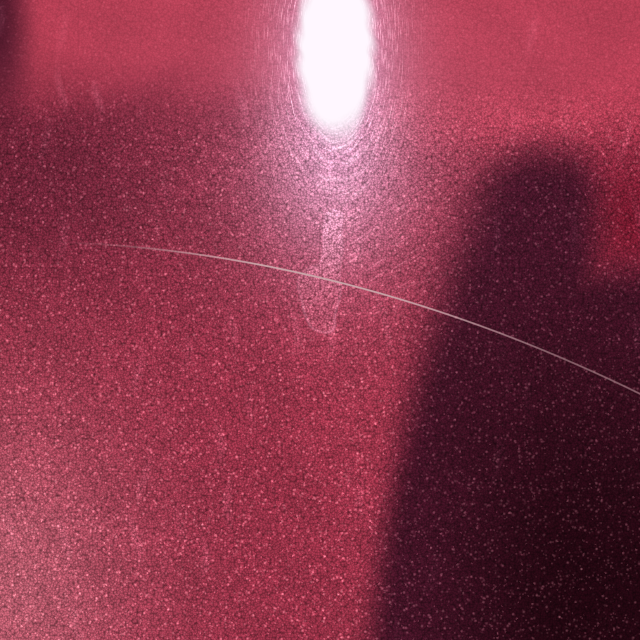
This texture is drawn by a WebGL 2 fragment shader. Its source:

```glsl
#version 300 es
precision highp float;
// Scratched red metallic paint with a bright lamp reflection and a dark soft shadow.

uniform vec2 u_resolution;
out vec4 fragColor;

#define LAMP_POS vec2(0.524, 0.925)
#define LAMP_SIZE vec2(0.057, 0.132)
#define GRAIN_SCALE 270.0
#define GRAIN_AMOUNT 0.48
#define FLAKE_SCALE 125.0
#define FLAKE_AMOUNT 0.42
#define ARC_AMOUNT 0.25
#define SCRATCH_WIDTH 0.0011
#define SMUDGE_AMOUNT 0.12

const vec3 PAINT = vec3(0.55, 0.18, 0.255);
const vec3 PAINT_BRIGHT = vec3(0.72, 0.25, 0.33);
const vec3 PAINT_DUSTY = vec3(0.72, 0.38, 0.44);
const vec3 PAINT_DEEP = vec3(0.38, 0.12, 0.19);
const vec3 SHADOW_PLUM = vec3(0.26, 0.075, 0.145);
const vec3 SHADOW_BLACK = vec3(0.13, 0.025, 0.06);
const vec3 HALO_PINK = vec3(0.84, 0.60, 0.73);
const vec3 SCRATCH_PALE = vec3(0.80, 0.66, 0.67);

vec3 hash3(vec2 p) {
  vec3 q = fract(p.xyx * vec3(0.1031, 0.1030, 0.0973));
  q += dot(q, q.yxz + 33.33);
  return fract((q.xxy + q.yzz) * q.zyx);
}

// Nearest jittered point: x = distance, y = random id.
vec2 cellular(vec2 p) {
  vec2 cell = floor(p), nearest = vec2(9.0, 0.0);
  for (int j = -1; j <= 1; j++)
    for (int i = -1; i <= 1; i++) {
      vec2 c = cell + vec2(i, j);
      vec3 h = hash3(c + 200.0);
      float d = length(c + h.xy - p);
      if (d < nearest.x) nearest = vec2(d, h.z);
    }
  return nearest;
}

// Sparse spots; stretched coordinates turn them into strokes.
float spots(vec2 p, float density, float radius) {
  vec2 c = cellular(p);
  return smoothstep(radius, 0.0, c.x) * smoothstep(1.0 - density, 1.0, c.y);
}

float blob(vec2 p, vec2 center, vec2 size) {
  vec2 d = (p - center) / size;
  return exp(-dot(d, d));
}

float taperedCapsule(vec2 p, vec2 a, vec2 b, float ra, float rb) {
  float t = clamp(dot(p - a, b - a) / dot(b - a, b - a), 0.0, 1.0);
  return length(p - mix(a, b, t)) - mix(ra, rb, t);
}

float ripple(vec2 p) {
  return sin(p.x * 19.0 + 2.0 * sin(p.y * 11.0)) * sin(p.y * 23.0 + 1.7 * sin(p.x * 13.0));
}

vec3 paintBase(vec2 p) {
  vec3 col = mix(PAINT, PAINT_DEEP, 0.85 * blob(p, vec2(0.04, 0.72), vec2(0.28, 0.17)));
  col = mix(col, PAINT_DUSTY, 0.80 * blob(p, vec2(0.0, 0.08), vec2(0.22, 0.30)));
  col = mix(col, PAINT_BRIGHT, 0.25 * blob(p, vec2(0.55, 0.42), vec2(0.12, 0.25)));
  // Bright reflected band along the top
  float bandEdge = mix(0.86, 0.775, smoothstep(0.3, 0.75, p.x));
  float band = smoothstep(-0.06, 0.07, p.y - bandEdge + 0.012 * ripple(p));
  col = mix(col, PAINT_BRIGHT, 0.88 * band);
  return mix(col, SHADOW_PLUM, 0.85 * smoothstep(0.07, 0.0, p.x) * smoothstep(0.75, 0.95, p.y));
}

// Sharp at the foot, increasingly blurred upwards.
float shadowMask(vec2 p) {
  float leftEdge = 0.58 + 0.09 * p.y + 0.20 * p.y * p.y;
  float blur = mix(0.035, 0.075, smoothstep(0.2, 0.75, p.y));
  float left = smoothstep(-blur, blur, p.x - leftEdge);
  float topEdge = 0.78 - 2.5 * pow(p.x - 0.84, 2.0);
  float top = smoothstep(0.035, -0.07, p.y - topEdge);
  float right = max(smoothstep(0.975, 0.89, p.x), smoothstep(0.63, 0.53, p.y));
  return left * top * right;
}

void main() {
  vec2 p = gl_FragCoord.xy / u_resolution;
  float px = 1.0 / u_resolution.y;

  // Paint and shadow
  float shade = shadowMask(p);
  vec3 col = paintBase(p);
  col = mix(col, vec3(0.43, 0.08, 0.155), 0.9 * blob(p, vec2(1.0, 0.66), vec2(0.10, 0.10)));
  float depth = smoothstep(0.68, 0.05, p.y) * smoothstep(0.58, 0.9, p.x);
  col = mix(col, mix(SHADOW_PLUM, SHADOW_BLACK, depth), shade);
  col *= 1.0 + 0.03 * ripple(p * 1.3 + 0.4);

  // Lamp halo, near and wide
  vec2 toLamp = p - LAMP_POS;
  float lampDist = length(toLamp / LAMP_SIZE);
  float halo = 0.85 * exp(-pow(lampDist / 1.75, 2.0))
             + 0.34 * blob(p, vec2(0.52, 0.71), vec2(0.14, 0.16))
             + 0.12 * blob(p, vec2(0.54, 0.78), vec2(0.32, 0.28));
  col = mix(col, HALO_PINK, min(halo, 1.0) * (1.0 - 0.7 * shade));

  // Metallic grain and flakes
  float grain = 0.45 - cellular(p * GRAIN_SCALE).x + 0.4 * (cellular(p * GRAIN_SCALE * 0.75 + 17.0).y - 0.5);
  float calm = 1.0 - 0.7 * smoothstep(0.76, 0.90, p.y);
  col *= 1.0 + GRAIN_AMOUNT * grain * calm;
  float flakes = spots(p * FLAKE_SCALE, 0.35, 0.45) + 0.7 * spots(p * FLAKE_SCALE * 1.6 + 31.0, 0.35, 0.55);
  col += FLAKE_AMOUNT * flakes * calm * mix(1.0, 0.6, p.y) * (1.0 - 0.25 * shade) * vec3(0.8, 0.58, 0.6);

  // Polishing arcs around the lamp and slanted hairlines below it
  float angle = atan(toLamp.x, -toLamp.y);
  float arcs = spots(vec2(angle * 3.5, lampDist * 17.0), 0.75, 0.6)
             + spots(vec2(angle * 5.0 + 40.0, lampDist * 27.0), 0.6, 0.6);
  col += ARC_AMOUNT * arcs * exp(-0.65 * max(lampDist - 0.8, 0.0)) * smoothstep(3.4, 1.1, lampDist);
  vec2 slant = mat2(0.84, -0.54, 0.54, 0.84) * p;
  float hairlines = spots(slant * vec2(22.0, 210.0), 0.6, 0.6);
  col += 0.18 * hairlines * blob(p, vec2(0.58, 0.62), vec2(0.10, 0.12)) * vec3(1.0, 0.8, 0.86);

  // Faint vertical drips
  vec2 dripPos = vec2(p.x + 0.008 * sin(p.y * 37.0), p.y);
  float drips = spots(dripPos * vec2(38.0, 8.0) + 7.0, 0.3, 0.45);
  col += 0.16 * drips * (0.5 + 0.5 * calm * grain) * vec3(0.8, 0.65, 0.72) * (1.0 - 0.6 * shade);

  // Dried smudge with a pale rim
  vec2 wobble = p + 0.002 * vec2(sin(p.y * 90.0), sin(p.x * 110.0));
  float smudge = min(taperedCapsule(wobble, vec2(0.523, 0.660), vec2(0.515, 0.57), 0.015, 0.018),
                     taperedCapsule(wobble, vec2(0.498, 0.552), vec2(0.504, 0.50), 0.034, 0.021));
  float rim = smoothstep(0.0025 + px, 0.0, abs(smudge)) * smoothstep(0.60, 0.50, p.y);
  float fill = smoothstep(0.003, -0.003, smudge) * (0.55 + 0.6 * smoothstep(0.52, 0.64, p.y));
  col += SMUDGE_AMOUNT * (fill * (0.8 + grain) + rim) * vec3(0.85, 0.95, 1.0);

  // Long curved scratch
  float t = p.x - 0.13;
  float curveY = 0.62 - 0.053 * t - 0.25 * t * t;
  float scratchDist = abs(p.y - curveY) / sqrt(1.0 + pow(0.053 + 0.5 * t, 2.0));
  float strength = smoothstep(0.06, 0.45, p.x) * mix(0.95, 0.5, smoothstep(0.55, 0.9, p.x));
  float line = smoothstep(SCRATCH_WIDTH + px, SCRATCH_WIDTH * 0.2, scratchDist);
  col = mix(col, SCRATCH_PALE, line * strength);

  // Lamp core with a soft bloom
  float core = smoothstep(1.28, 0.82, lampDist + 0.03 * sin(angle * 9.0 + lampDist * 8.0));
  col = mix(col, vec3(1.0, 0.97, 1.0), core);
  fragColor = vec4(clamp(col, 0.0, 1.0), 1.0);
}
```
